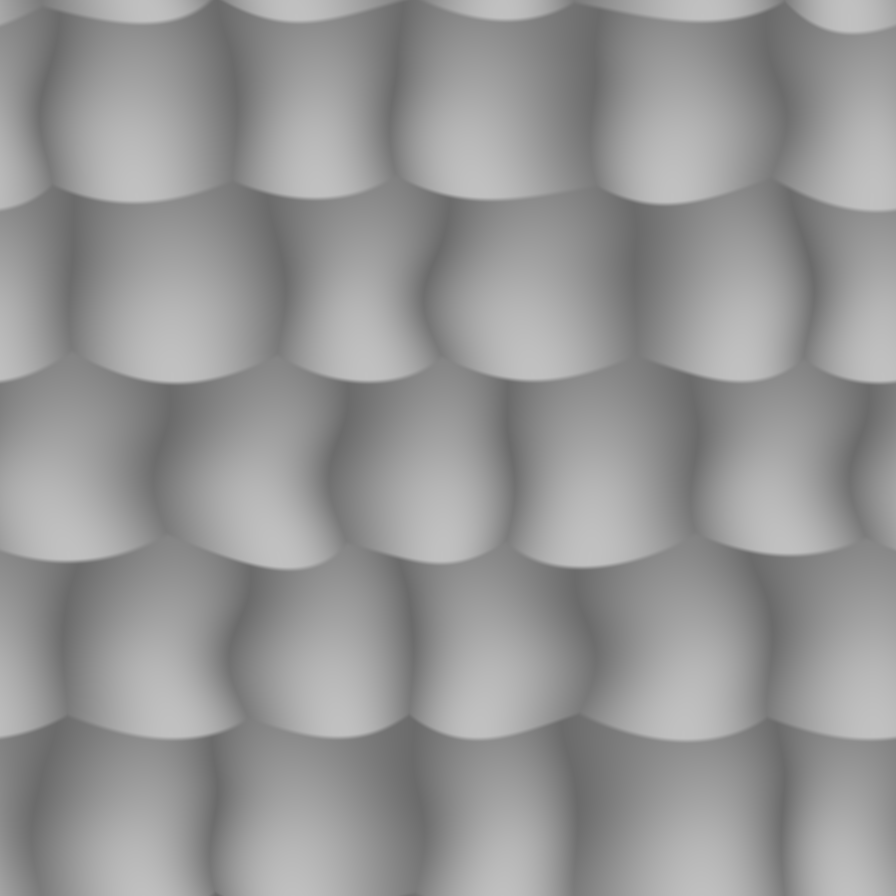
A Shadertoy shader for this texture map:

```glsl
float hash(vec2 p) {
    return fract(sin(dot(p, vec2(127.1, 311.7))) * 43758.545);
}

// 1D gradient noise, with its own sequence for each id
float gradientNoise(vec2 id, float y) {
    float cell = floor(y), f = y - cell;
    float g0 = hash(id + cell * 17.3) * 2.0 - 1.0;
    float g1 = hash(id + (cell + 1.0) * 17.3) * 2.0 - 1.0;
    return mix(g0 * f, g1 * (f - 1.0), f * f * (3.0 - 2.0 * f));
}

// Wrapped identity of a seam or tile, so the sheet repeats
vec2 wrapId(float column, float row) {
    return mod(vec2(column, row), 5.0) + 1.0;
}

// Horizontal position of a wavering seam
float seamX(float column, float row, float t) {
    vec2 id = wrapId(column, row);
    return column + 0.2 * (hash(id) - 0.5) + 0.26 * gradientNoise(id + 40.0, t * 1.5 + 0.4);
}

// Height where neighbouring lips meet
float cornerHeight(float column, float row) {
    return 1.04 + 0.08 * hash(wrapId(column, row) + 71.0);
}

// Returns the tone of a row of tiles; lip receives its lower edge
float tileRow(float x, float row, float t, out float lip) {
    float rowShift[5] = float[5](0.27, 0.46, 0.89, 0.32, 0.30);
    x -= rowShift[int(mod(row, 5.0))];

    // Find the pair of seams around this point
    float column = floor(x);
    if (x < seamX(column, row, t)) column -= 1.0;
    else if (x >= seamX(column + 1.0, row, t)) column += 1.0;
    float left = seamX(column, row, t);
    float right = seamX(column + 1.0, row, t);
    float across = clamp((x - left) / (right - left), 0.0, 1.0);

    // Lopsided arch over the tile, zero at both seams
    vec2 id = wrapId(column, row);
    float u = across * 2.0 - 1.0;
    float skewed = u + 0.5 * (hash(id + 23.0) - 0.5) * (1.0 - u * u);
    float arch = max(1.0 - skewed * skewed, 0.0);

    // Sagging lower lip
    float corner = mix(cornerHeight(column, row), cornerHeight(column + 1.0, row), across);
    lip = corner + mix(0.10, 0.17, hash(id + 55.0)) * arch;

    // Dark grooves, with a crown that brightens toward the lip
    float groove = 0.42 + 0.07 * smoothstep(0.5, 1.15, t);
    float crown = mix(0.09, 0.265, smoothstep(-0.1, 0.85, t));
    return groove + crown * pow(arch, 1.15);
}

void mainImage(out vec4 fragColor, in vec2 fragCoord) {
    vec2 uv = fragCoord / iResolution.xy;
    vec2 p = vec2(uv.x, 1.0 - uv.y) * 5.0 + vec2(0.0, 0.06);
    float row = floor(p.y), t = p.y - row;

    // The row above overlaps the top of this one
    float lip, upperLip;
    float tone = tileRow(p.x, row, t, lip);
    float upperTone = tileRow(p.x, row - 1.0, t + 1.0, upperLip);

    // Rounded lip fades into the tile beneath
    float cover = smoothstep(0.0, 0.036, upperLip - t - 1.0);
    fragColor = vec4(vec3(mix(tone, upperTone, cover)), 1.0);
}
```
